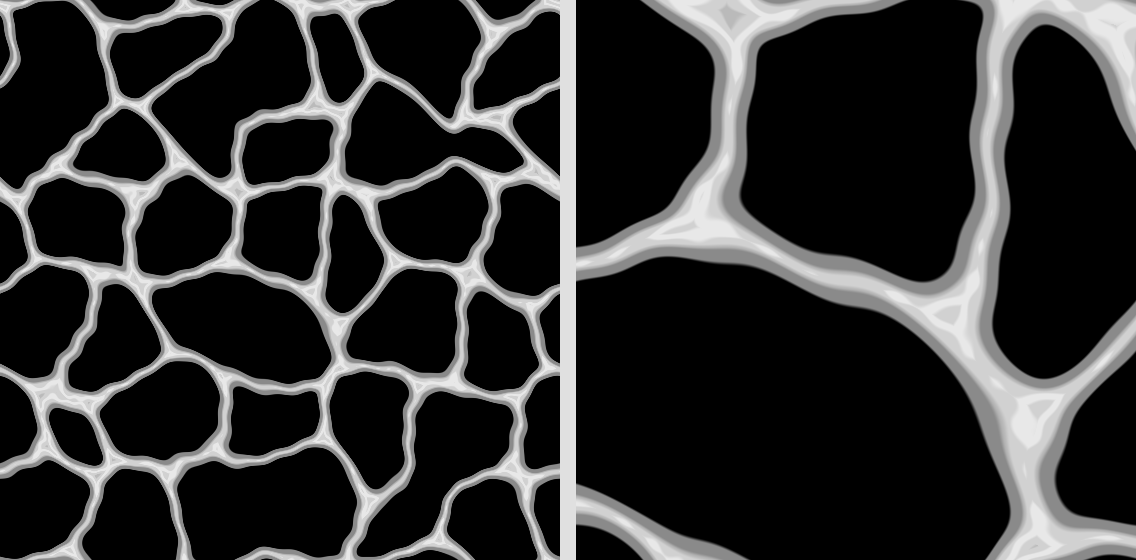
Left: the whole. Right: its middle third, enlarged.
Reproduce this pattern procedurally as a three.js fragment shader.

```glsl
// Tiling foam: rounded black pores in a pale, banded grey web.
varying vec2 vUv;

const float TAU = 6.2831853;
const float GRID = 6.0;      // sites per side, even so staggered rows wrap
const float SHARPNESS = 6.0; // lower values round the pore corners more

vec3 hash3(vec2 cell) {
  vec2 c = mod(cell, GRID);
  vec3 q = vec3(dot(c, vec2(127.1, 311.7)), dot(c, vec2(269.5, 183.3)), dot(c, vec2(419.2, 371.9)));
  return fract(sin(q + 1.7) * 43758.5);
}

// Site position in xy, size weight in z.
vec3 siteOf(vec2 cell) {
  vec3 h = hash3(cell);
  float stagger = 0.5 * mod(cell.y, 2.0);
  return vec3(cell + vec2(0.25 + stagger, 0.5) + 0.58 * (h.xy - 0.5), 0.24 * h.z);
}

// Some 2x2 blocks join two sites into one long pore.
vec2 poreOf(vec2 cell) {
  vec2 block = 2.0 * floor(cell / 2.0);
  vec2 local = cell - block;
  float pick = hash3(block + 0.37).x;
  if (pick < 0.33 && local.y < 0.5) return block;
  if (pick > 0.67 && local.x < 0.5) return block;
  return cell;
}

float powerDistance(vec2 p, vec3 site) {
  vec2 r = site.xy - p;
  return dot(r, r) - site.z;
}

// Smooth signed distance from the pore's wall line; also finds its closest rival.
float poreDistance(vec2 p, vec2 pore, out vec2 rival) {
  vec3 own = vec3(0.0), others = vec3(0.0);
  float nearest = 1e5;
  rival = pore;
  for (int j = -2; j <= 2; j++) {
    for (int i = -2; i <= 2; i++) {
      vec2 cell = floor(p) + vec2(float(i), float(j));
      vec3 site = siteOf(cell);
      vec2 id = poreOf(cell);
      float q = powerDistance(p, site);
      vec3 share = exp(-SHARPNESS * q) * vec3(site.xy - p, 1.0);
      if (distance(id, pore) < 0.5) {
        own += share;
      } else {
        others += share;
        if (q < nearest) { nearest = q; rival = id; }
      }
    }
  }
  float lead = log(max(own.z, 1e-30) / max(others.z, 1e-30)) / SHARPNESS;
  vec2 slope = own.xy / max(own.z, 1e-30) - others.xy / max(others.z, 1e-30);
  return lead / (2.0 * max(length(slope), 0.35));
}

float foam(vec2 p) {
  vec2 pore = floor(p), rival, unused;
  float nearest = 1e5;
  for (int j = -2; j <= 2; j++) {
    for (int i = -2; i <= 2; i++) {
      vec2 cell = floor(p) + vec2(float(i), float(j));
      float q = powerDistance(p, siteOf(cell));
      if (q < nearest) { nearest = q; pore = poreOf(cell); }
    }
  }
  float d = poreDistance(p, pore, rival);
  return max(d, poreDistance(p, rival, unused));
}

float step_(float edge, float x) {
  return smoothstep(edge - 0.006, edge + 0.006, x);
}

void main() {
  // Bend the pores with broad and fine waves.
  vec2 a = TAU * vUv;
  vec2 bend = 0.10 * sin(3.0 * a.yx + 2.0 * a.xy * vec2(1.0, -1.0) + vec2(0.6, 2.1));
  bend += 0.012 * sin(17.0 * a.yx + 9.0 * a.xy + vec2(1.3, 4.0));
  float depth = 0.066 - foam(GRID * vUv + bend);

  // Mottling breaks the inner bands into flecks.
  float mottle = sin(23.0 * a.x + 9.0 * a.y + 2.0 * sin(5.0 * a.y - 3.0 * a.x));
  mottle *= sin(25.0 * a.y - 11.0 * a.x + 2.0 * sin(7.0 * a.x + 2.0 * a.y));
  float inner = depth + 0.018 * mottle;

  // Tone bands from the pore rim to the core of each junction.
  float tone = 0.54 * step_(0.0, depth);
  tone = mix(tone, 0.71, step_(0.041, depth));
  tone = mix(tone, 0.82, step_(0.051, depth));
  tone = mix(tone, 0.91, step_(0.076, inner));
  tone = mix(tone, 0.82, step_(0.106, inner));
  tone = mix(tone, 0.73, step_(0.138, inner));
  gl_FragColor = vec4(vec3(tone), 1.0);
}
```
